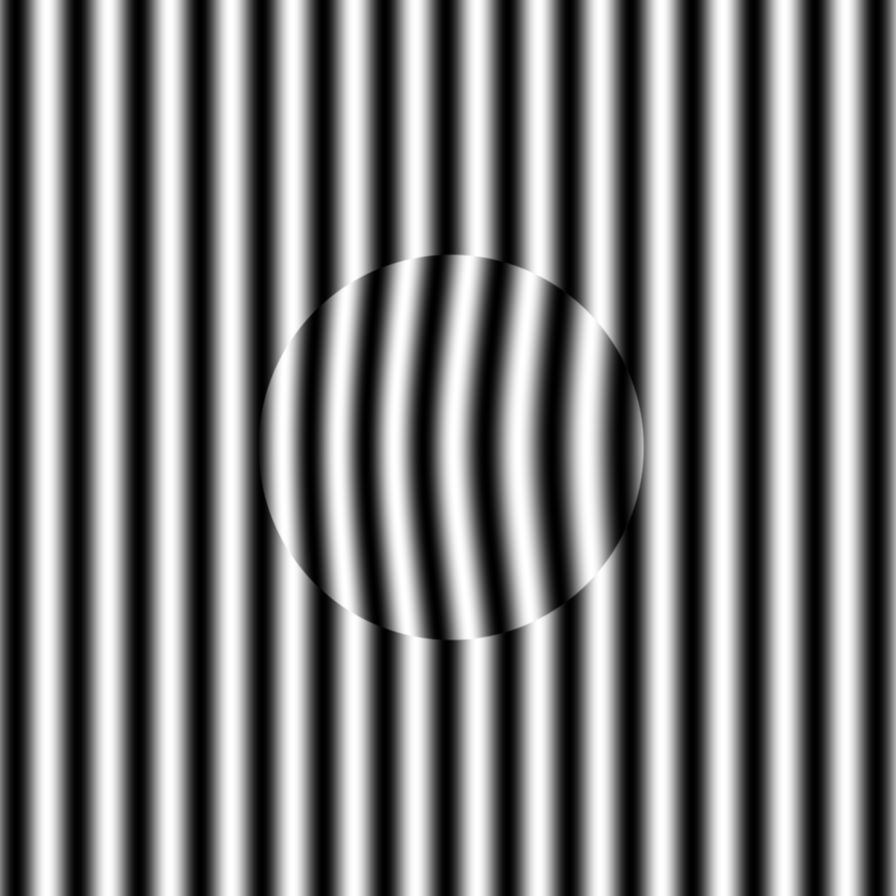
Give the GLSL for this background, as a WebGL 2 fragment shader.

```glsl
#version 300 es
precision highp float;

uniform vec2 u_resolution;
out vec4 fragColor;

const float TAU = 6.28318531;
const float STRIPE_PERIOD = 0.0686;
const float DARK_STRIPE_X = 0.498;     // centre line of one dark stripe
const vec2 LENS_CENTER = vec2(0.5035, 0.5007);
const float LENS_RADIUS = 0.215;
const float LENS_SHIFT = 0.0262;       // sideways shift at the lens centre
const float LENS_FALLOFF = 0.203;      // width of the shift's bell curve
const float RIM_SOFTNESS = 0.0015;
const vec3 DARK = vec3(0.0);
const vec3 LIGHT = vec3(1.0);

// Smooth sinusoidal stripes, 0 at dark centres and 1 at light centres
float stripes(float x) {
    return 0.5 - 0.5 * cos(TAU * (x - DARK_STRIPE_X) / STRIPE_PERIOD);
}

// Sideways refraction, strongest in the middle of the lens
float lensShift(float r) {
    float t = r / LENS_FALLOFF;
    return LENS_SHIFT * exp(-t * t);
}

void main() {
    vec2 uv = gl_FragCoord.xy / u_resolution;
    float r = length(uv - LENS_CENTER);

    // Straight stripes outside, bent stripes inside
    float outside = stripes(uv.x);
    float inside = stripes(uv.x + lensShift(r));

    float lensMask = 1.0 - smoothstep(-RIM_SOFTNESS, RIM_SOFTNESS, r - LENS_RADIUS);
    float tone = mix(outside, inside, lensMask);
    fragColor = vec4(mix(DARK, LIGHT, tone), 1.0);
}
```
